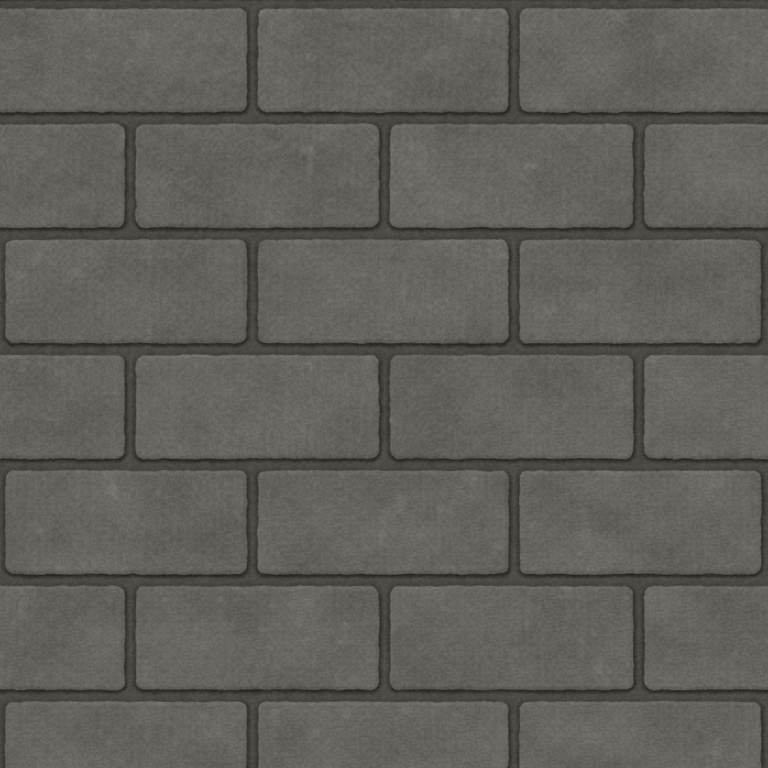
Reproduce this texture procedurally as a three.js fragment shader.

```glsl
// Weathered grey brick wall in running bond, with soft rounded bricks and recessed mortar.
varying vec2 vUv;

float hash(vec2 p) {
  return fract(sin(dot(p, vec2(127.1, 311.7))) * 43758.5453);
}

float noise(vec2 p) {
  vec2 i = floor(p), f = fract(p);
  f = f * f * (3.0 - 2.0 * f);
  return mix(mix(hash(i), hash(i + vec2(1.0, 0.0)), f.x),
             mix(hash(i + vec2(0.0, 1.0)), hash(i + 1.0), f.x), f.y);
}

float fbm(vec2 p) {
  float sum = 0.0, amp = 0.5;
  for (int i = 0; i < 4; i++) {
    sum += amp * noise(p);
    p = p * 2.03 + 17.3;
    amp *= 0.5;
  }
  return sum;
}

void main() {
  vec2 p = vec2(vUv.x, 1.0 - vUv.y); // courses run downward

  // Course and position inside its brick cell
  float y = (p.y - 0.0035) / 0.1504;
  float row = floor(y);
  vec2 local, cell;
  local.y = (fract(y) - 0.5) * 0.1504;
  cell.y = 0.0752;
  float column;
  if (mod(row, 2.0) < 0.5) {
    // Wide middle brick between two narrower ones; the top course runs off both sides
    float x = p.x - 0.499;
    float run = row < 0.5 ? 0.02 : 0.0;
    column = abs(x) < 0.1703 ? 0.0 : sign(x);
    cell.x = column == 0.0 ? 0.1703 : 0.1645 + run;
    local.x = x - column * (0.3348 + run);
  } else {
    float x = (p.x - 0.5007) / 0.3311;
    column = floor(x);
    cell.x = 0.16555;
    local.x = (fract(x) - 0.5) * 0.3311;
  }

  // Rounded brick with a slightly worn outline
  float radius = 0.011;
  vec2 corner = max(abs(local) - cell + vec2(0.0073, 0.0078) + radius, 0.0);
  float dist = length(corner) - radius;
  dist += (noise(p * 75.0) - 0.5) * 0.0018 + (noise(p * 230.0) - 0.5) * 0.0011;
  vec2 normal = corner * sign(local) / (length(corner) + 0.00001);

  // Fine grit shared by both surfaces
  float grit = (noise(p * 410.0) - 0.5) * 0.055 + (noise(p * 215.0 + 31.0) - 0.5) * 0.025;

  // Brick face: cloudy stains, pale scuffs and a small tone shift per brick
  float tone = hash(vec2(column, row) + 3.7) - 0.5;
  float clouds = fbm(p * vec2(15.0, 19.0) + tone * 9.0) - 0.47;
  float scuffs = smoothstep(0.62, 0.82, fbm(p * 42.0 + 8.0));
  vec3 brick = vec3(0.403, 0.392, 0.374) + clouds * 0.085 + scuffs * 0.035 + tone * 0.008 + grit;

  // Bevel lit from above
  float rim = smoothstep(-0.007, -0.001, dist);
  brick += rim * (-0.035 * normal.y - 0.012 * normal.x - 0.008);

  // Mortar with contact shadow, deepest under each brick
  vec3 mortar = vec3(0.302, 0.292, 0.270) + grit * 0.75 + (fbm(p * 60.0) - 0.47) * 0.04;
  float shade = 1.0 - smoothstep(0.0, 0.0075, dist);
  mortar -= shade * (0.085 + 0.055 * normal.y + 0.015 * normal.x);

  vec3 color = mix(brick, mortar, smoothstep(-0.0013, 0.0013, dist));
  gl_FragColor = vec4(color, 1.0);
}
```
